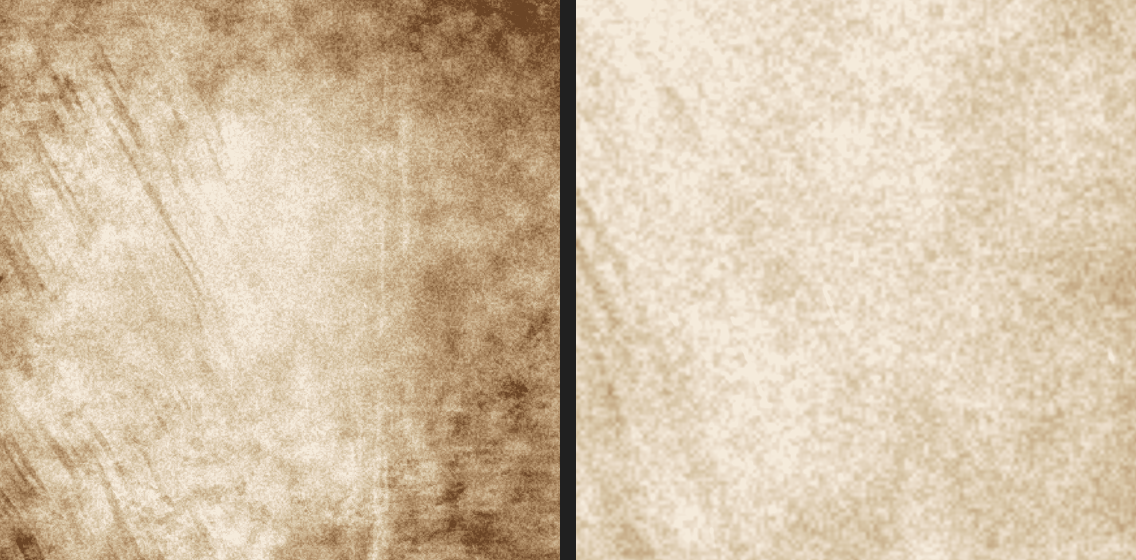
Left, the full canvas; right, a detail of the centre.
Write a Shadertoy shader that draws this texture.

```glsl
// Aged sepia parchment with worn brush strokes, pale streaks, stains and fine grain.

float hash(vec2 p) {
    vec3 q = fract(vec3(p.xyx) * 0.1031);
    q += dot(q, q.yzx + 33.33);
    return fract((q.x + q.y) * q.z);
}

float noise(vec2 p) {
    vec2 cell = floor(p), f = fract(p);
    f = f * f * (3.0 - 2.0 * f);
    return mix(mix(hash(cell), hash(cell + vec2(1, 0)), f.x),
               mix(hash(cell + vec2(0, 1)), hash(cell + vec2(1, 1)), f.x), f.y);
}

float fbm(vec2 p) {
    float sum = 0.0, weight = 0.5;
    for (int i = 0; i < 5; i++) {
        sum += weight * noise(p);
        p = mat2(1.6, 1.2, -1.2, 1.6) * p + 17.3;
        weight *= 0.55;
    }
    return sum / 1.055;
}

// Sepia ramp: one unit of tone per step, dark to light
vec3 sepia(float tone) {
    vec3 ramp[8] = vec3[8](
        vec3(0.42, 0.27, 0.15), vec3(0.53, 0.38, 0.24), vec3(0.63, 0.49, 0.34),
        vec3(0.72, 0.59, 0.44), vec3(0.79, 0.69, 0.55), vec3(0.85, 0.78, 0.66),
        vec3(0.91, 0.85, 0.77), vec3(0.96, 0.92, 0.86));
    float t = clamp(tone + 1.0, 0.0, 6.999);
    int i = int(t);
    return mix(ramp[i], ramp[i + 1], fract(t));
}

// Broad light and shade: pale left of centre, dark right side, top and corners
float shading(vec2 p) {
    vec2 q = p + 0.16 * (vec2(fbm(p * 4.0), fbm(p * 4.0 + 40.0)) - 0.5);
    float tone = 4.75;
    tone -= 2.7 * smoothstep(0.48, 0.92, q.x);
    tone -= 2.3 * smoothstep(0.72, 1.0, q.y);
    tone -= 1.5 * smoothstep(0.12, -0.02, q.x);
    tone -= 1.1 * smoothstep(0.16, -0.02, q.y);
    tone -= 1.6 * smoothstep(0.28, 0.0, length(q - vec2(0.0, 0.1)));
    return tone + 2.8 * (fbm(p * 5.0 + 9.0) - 0.5);
}

// Dark slanted brush marks over the left half
float brushMarks(vec2 p) {
    vec2 q = p + 0.02 * noise(p * 6.0);
    vec2 slant = vec2(dot(q, vec2(0.88, 0.47)), dot(q, vec2(0.47, -0.88)));
    float fine = noise(slant * vec2(125.0, 9.0));
    float wide = noise(slant * vec2(62.0, 7.0) + 30.0);
    float marks = smoothstep(0.52, 0.9, 0.55 * fine + 0.45 * wide + 0.1 * noise(p * 150.0));
    float patches = smoothstep(0.36, 0.62, fbm(p * 5.5 + 3.0));
    return marks * patches * smoothstep(0.52, 0.28, p.x) * smoothstep(0.98, 0.82, p.y);
}

// Pale vertical wipes, strongest right of centre
float wipes(vec2 p) {
    float x = p.x + 0.006 * noise(p * 5.0);
    float streak = 0.6 * noise(vec2(x * 48.0, p.y * 2.6)) + 0.4 * noise(vec2(x * 150.0, p.y * 5.0));
    float band = smoothstep(0.08, 0.0, abs(x - 0.69)) + 0.4 * smoothstep(0.16, 0.0, abs(x - 0.46));
    band += 0.9 * smoothstep(0.07, 0.0, abs(x - 0.66)) * smoothstep(0.35, 0.1, p.y);
    float worn = smoothstep(0.25, 0.65, fbm(p * vec2(30.0, 14.0)));
    return smoothstep(0.45, 0.82, streak) * band * worn * smoothstep(0.97, 0.8, p.y);
}

// Short pale scratches, mostly near vertical
float scratches(vec2 p) {
    float light = 0.0;
    for (int i = 0; i < 44; i++) {
        float id = float(i);
        vec2 start = vec2(hash(vec2(id, 1.7)), hash(vec2(id, 5.3)));
        float angle = -1.2 + 1.7 * pow(hash(vec2(id, 8.1)), 3.0) - 0.4 * hash(vec2(id, 4.4));
        vec2 dir = vec2(cos(angle), sin(angle));
        float reach = mix(0.015, 0.07, hash(vec2(id, 2.9)));
        vec2 d = p - start + 0.004 * (noise(p * 45.0 + id) - 0.5);
        float along = clamp(dot(d, dir), 0.0, reach);
        light += smoothstep(0.002, 0.0003, length(d - dir * along));
    }
    return min(light, 1.0) * smoothstep(0.3, 0.65, noise(p * 90.0));
}

void mainImage(out vec4 fragColor, in vec2 fragCoord) {
    vec2 p = fragCoord / iResolution.xy;
    float rough = smoothstep(0.1, 0.55, length(p - vec2(0.47, 0.53)));
    float tone = shading(p);

    // Mottling and rubbed stains, calmer around the centre
    tone += mix(1.8, 4.4, rough) * (fbm(p * 26.0) - 0.5);
    float stain = smoothstep(0.52, 0.68, fbm(p * vec2(42.0, 58.0) + 70.0));
    tone -= 1.3 * stain * rough * smoothstep(0.38, 0.6, fbm(p * 5.0 + 21.0));

    // Horizontal rubbing at the lower right and upper left
    float rubbed = smoothstep(0.5, 0.8, p.x) * smoothstep(0.42, 0.2, p.y)
                 + smoothstep(0.4, 0.15, p.x) * smoothstep(0.8, 0.95, p.y);
    tone += 2.2 * rubbed * (noise(p * vec2(16.0, 130.0)) * 0.5 + fbm(p * vec2(22.0, 70.0)) * 0.5 - 0.5);

    // Pale broken creases
    float crease = 1.0 - smoothstep(0.0, 0.02, abs(fbm(p * 8.0 + 55.0) - 0.5));
    tone += 0.8 * crease * rough * smoothstep(0.5, 0.68, fbm(p * 11.0 + 90.0));

    tone -= 1.9 * brushMarks(p);
    tone += 1.7 * wipes(p);
    tone += 1.1 * scratches(p);

    // Paper grain
    tone += 1.5 * (noise(p * 240.0) - 0.5) + 1.5 * (noise(p * 430.0 + 11.0) - 0.5);

    fragColor = vec4(sepia(tone), 1.0);
}
```
